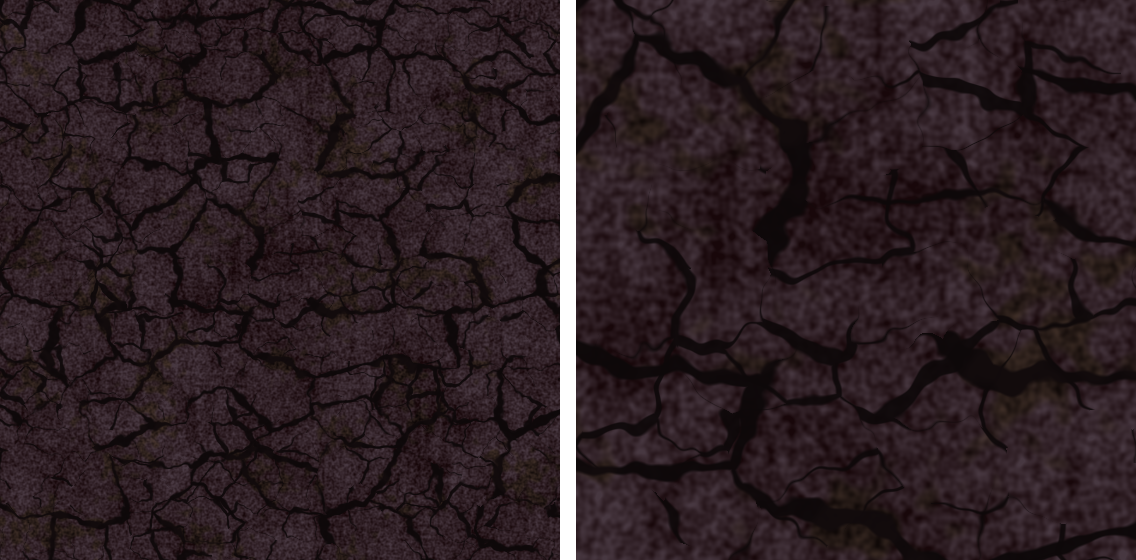
Left: the whole. Right: its middle third, enlarged.
A WebGL 2 fragment shader for this texture:

```glsl
#version 300 es
precision highp float;
// Dry, dark earth split into plates. Warped Voronoi borders with a random
// width per edge form the deep cracks, a finer broken layer the hairlines;
// gradient noise adds mottling, vertical streaks, olive dirt and grain.

uniform vec2 u_resolution;
out vec4 fragColor;

const vec3 SOIL_DARK  = vec3(0.130, 0.066, 0.082);
const vec3 SOIL_LIGHT = vec3(0.250, 0.188, 0.220);
const vec3 OLIVE_DIRT = vec3(0.150, 0.108, 0.075);
const vec3 CRACK_DEEP = vec3(0.050, 0.030, 0.034);

vec2 hash2(vec2 p) {
    vec3 q = fract(p.xyx * vec3(0.1031, 0.1030, 0.0973));
    q += dot(q, q.yzx + 33.33);
    return fract((q.xx + q.yz) * q.zy);
}

float cornerSlope(vec2 cell, vec2 offset) {
    float angle = 6.2832 * hash2(cell).x;
    return dot(vec2(cos(angle), sin(angle)), offset);
}

float gradientNoise(vec2 p) {
    vec2 i = floor(p), f = fract(p);
    vec2 u = f * f * f * (f * (f * 6.0 - 15.0) + 10.0);
    vec2 e = vec2(1.0, 0.0);
    float low  = mix(cornerSlope(i, f), cornerSlope(i + e.xy, f - e.xy), u.x);
    float high = mix(cornerSlope(i + e.yx, f - e.yx), cornerSlope(i + e.xx, f - e.xx), u.x);
    return mix(low, high, u.y);
}

vec2 noisePair(vec2 p) {
    return vec2(gradientNoise(p), gradientNoise(p + vec2(41.0, 87.0)));
}

// Bends straight borders into jagged ones.
vec2 warp(vec2 p) {
    return p + 0.020 * noisePair(p * 10.0)
             + 0.012 * noisePair(p * 29.0)
             + 0.006 * noisePair(p * 70.0);
}

vec2 seedPoint(vec2 cell) {
    return cell + 0.08 + 0.84 * hash2(cell);
}

// Signed distance to the nearest crack; each edge draws its half width
// from the given range, and a negative half width leaves the edge closed.
float crackDistance(vec2 p, vec2 widthRange) {
    vec2 base = floor(p), home = base;
    float nearest = 1e3;
    for (int y = -1; y <= 1; y++)
    for (int x = -1; x <= 1; x++) {
        vec2 cell = base + vec2(x, y);
        float d = length(seedPoint(cell) - p);
        if (d < nearest) { nearest = d; home = cell; }
    }
    vec2 toHome = seedPoint(home) - p;
    float crack = 1e3;
    for (int y = -2; y <= 2; y++)
    for (int x = -2; x <= 2; x++) {
        if (x == 0 && y == 0) continue;
        vec2 cell = home + vec2(x, y);
        vec2 toCell = seedPoint(cell) - p;
        float border = dot(0.5 * (toHome + toCell), normalize(toCell - toHome));
        float width = mix(widthRange.x, widthRange.y, hash2(home + cell + 0.5).y);
        crack = min(crack, border - width);
    }
    return crack;
}

float coverage(float dist, float softness) {
    return 1.0 - smoothstep(-softness, softness, dist);
}

// Brightness of the plates, from broad stains down to fine grain.
float soilTone(vec2 p) {
    float stains = 0.40 * gradientNoise(p * 5.0 + 3.0)
                 + 0.34 * gradientNoise(p * 14.0 + 17.0)
                 + 0.34 * gradientNoise(p * 38.0 + 29.0);
    float grain  = 0.45 * gradientNoise(p * 88.0)
                 + 0.72 * gradientNoise(p * 157.0 + 11.0)
                 + 0.62 * gradientNoise(p * 233.0 + 23.0);
    float streakArea = smoothstep(0.0, 0.35, gradientNoise(p * 4.5 + 51.0));
    float streaks = 0.55 * streakArea * gradientNoise(p * vec2(66.0, 10.0));
    return 0.62 + stains + grain + streaks - 0.14 * streakArea;
}

void main() {
    vec2 uv = gl_FragCoord.xy / u_resolution.y;
    float pixel = 1.0 / u_resolution.y;
    vec2 bent = warp(uv);

    // Deep cracks around the plates, then broken hairlines inside them.
    vec2 plateScale = vec2(8.6, 11.2), hairScale = vec2(18.0, 21.0);
    float deep = crackDistance(bent * plateScale + 5.0, vec2(-0.018, 0.066))
               + 0.045 * gradientNoise(uv * 24.0);
    float hair = crackDistance(bent * hairScale + 60.0, vec2(-0.055, 0.055))
               + 0.130 * gradientNoise(uv * 8.0 + 73.0);
    float deepCrack = coverage(deep, 0.010 + 0.6 * pixel * plateScale.y);
    float hairCrack = coverage(hair, 0.010 + 0.6 * pixel * hairScale.y);

    // Plates darken towards the cracks.
    float rim = exp(-16.0 * max(deep, 0.0));
    float tone = soilTone(uv) - 0.28 * rim - 0.12 * exp(-14.0 * max(hair, 0.0));
    vec3 color = mix(SOIL_DARK, SOIL_LIGHT, clamp(tone, -0.3, 1.25));

    // Olive dirt gathers in patches, mostly along the rims.
    float dirtNoise = gradientNoise(uv * 9.0 + 31.0) + 0.8 * gradientNoise(uv * 50.0 + 7.0);
    float dirt = smoothstep(0.24, 0.62, dirtNoise + 0.22 * rim);
    color = mix(color, OLIVE_DIRT * (0.60 + 0.75 * tone), 0.75 * dirt);

    color = mix(color, CRACK_DEEP, 0.90 * hairCrack);
    color = mix(color, CRACK_DEEP * (1.0 + 0.35 * dirt), 0.96 * deepCrack);
    fragColor = vec4(color, 1.0);
}
```
